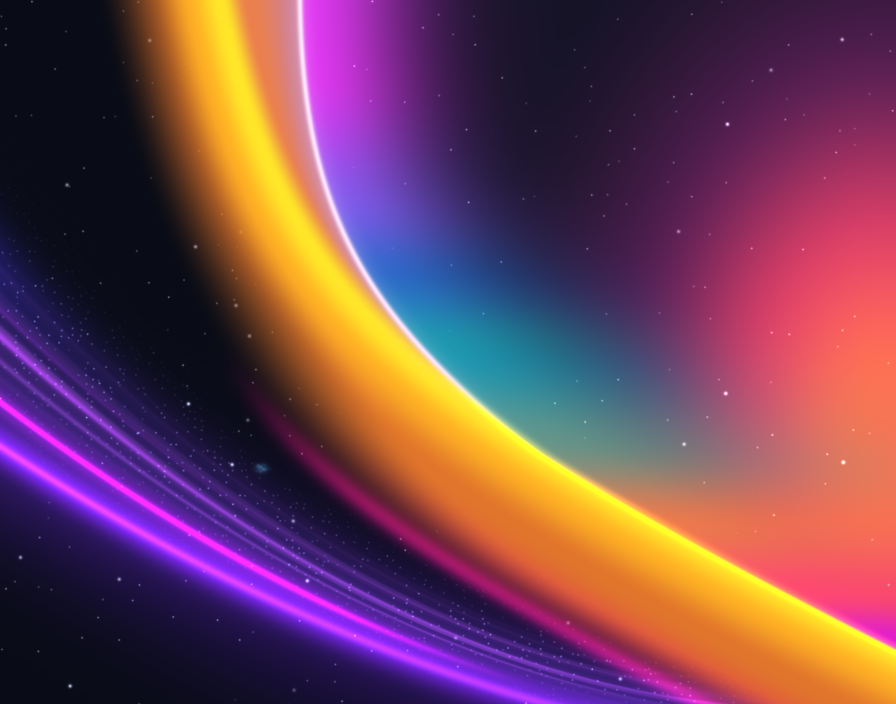
Give the GLSL for this background, as a WebGL 1 fragment shader.

```glsl
precision highp float;
uniform vec2 u_resolution;

float hash(vec2 p) {
  p = fract(p * vec2(0.1031, 0.1137));
  p += dot(p, p.yx + 33.33);
  return fract((p.x + p.y) * p.x * 57.3);
}

float noise(vec2 p) {
  vec2 i = floor(p), f = fract(p);
  f = f * f * (3.0 - 2.0 * f);
  return mix(mix(hash(i), hash(i + vec2(1, 0)), f.x),
             mix(hash(i + vec2(0, 1)), hash(i + vec2(1, 1)), f.x), f.y);
}

float gauss(float x, float width) {
  return exp(-x * x / (width * width));
}

// One randomly placed round star in some of the grid cells
float stars(vec2 p, float cells, float density, float radius) {
  vec2 g = p * cells, id = floor(g);
  vec2 center = 0.2 + 0.6 * vec2(hash(id + 7.0), hash(id + 41.0));
  float lit = step(1.0 - density, hash(id + 113.0));
  return lit * gauss(length(fract(g) - center) / cells, radius) * (0.3 + 0.7 * hash(id + 71.0));
}

// Colour along the inner rim, from the top (0) to the bottom (1)
vec3 rimColor(float t) {
  vec3 c = mix(vec3(0.88, 0.22, 0.95), vec3(0.50, 0.36, 0.93), smoothstep(0.10, 0.31, t));
  c = mix(c, vec3(0.18, 0.42, 0.80), smoothstep(0.28, 0.40, t));
  c = mix(c, vec3(0.12, 0.60, 0.70), smoothstep(0.38, 0.49, t));
  c = mix(c, vec3(0.40, 0.59, 0.54), smoothstep(0.50, 0.64, t));
  c = mix(c, vec3(0.93, 0.48, 0.30), smoothstep(0.62, 0.75, t));
  c = mix(c, vec3(1.00, 0.28, 0.45), smoothstep(0.74, 0.85, t));
  return mix(c, vec3(0.88, 0.12, 0.80), smoothstep(0.84, 0.91, t));
}

// Dark space with curved light trails
vec3 outerSpace(vec2 p, float down) {
  vec3 c = vec3(0.035, 0.045, 0.085);
  float spread = 0.2285 - 0.36 * p.x + 0.211 * p.x * p.x;
  float s = (0.634 + 0.66 * p.x - 0.242 * p.x * p.x - down) / spread;
  float dist = s * spread * 0.84;

  // Mist, streaks and dust
  float mist = gauss(s - 0.45, 0.65);
  c += vec3(0.13, 0.07, 0.24) * mist;
  c += vec3(0.09, 0.02, 0.20) * gauss(dist, 0.12);
  c += vec3(0.03, 0.03, 0.18) * gauss(s - 1.1, 0.3) * exp(-p.x * 7.0);
  float streak = pow(noise(vec2(s * 19.0, p.x * 1.5)), 3.0);
  c += vec3(0.30, 0.13, 0.34) * streak * gauss(s - 0.65, 0.35);
  float lines = gauss(s - 0.68, 0.035) + 0.6 * gauss(s - 0.85, 0.025);
  c += vec3(0.28, 0.06, 0.32) * lines * exp(-p.x * 2.5);
  c += vec3(0.30, 0.30, 0.45) * stars(p, 110.0, 0.35, 0.0014) * gauss(s - 0.9, 0.55);

  // Broad violet trail and thin magenta trail
  float fade = 1.0 - 0.3 * smoothstep(0.0, 0.8, p.x);
  c += vec3(0.34, 0.05, 0.62) * gauss(dist, 0.022) * fade;
  c += vec3(0.42, 0.12, 0.36) * gauss(dist, 0.006) * fade;
  float thin = (s - 0.275) * spread * 0.84;
  fade = 1.0 - smoothstep(0.3, 0.8, p.x);
  c += (vec3(0.85, 0.05, 0.65) * gauss(thin, 0.0042) + vec3(0.22, 0.0, 0.25) * gauss(thin, 0.016)) * fade;

  // Small blue cloud
  vec2 q = p - vec2(0.371, 0.335);
  c += vec3(0.15, 0.32, 0.40) * gauss(length(q * vec2(1.0, 1.4)), 0.008) * (0.5 + noise(p * 300.0));
  return c;
}

// Dark top, warm glow at the right and a coloured rim
vec3 innerSpace(vec2 p, float down, float e) {
  float r = length((p - vec2(1.26, 0.387)) * vec2(1.2, 0.85));
  vec3 warm = mix(vec3(1.0, 0.45, 0.32), vec3(0.97, 0.27, 0.44), smoothstep(0.04, 0.28, r));
  warm = mix(warm, vec3(0.62, 0.17, 0.52), smoothstep(0.22, 0.50, r));
  vec3 c = mix(vec3(0.085, 0.075, 0.15), warm, 1.0 - smoothstep(0.10, 0.75, r));
  float width = mix(0.155, 0.19, smoothstep(0.2, 0.5, down));
  width = mix(width, 0.09, smoothstep(0.65, 0.9, down));
  return mix(c, rimColor(down), gauss(max(e, 0.0), width));
}

void main() {
  vec2 p = gl_FragCoord.xy / u_resolution.y;
  p.x *= 1.2715 * u_resolution.y / u_resolution.x;
  float down = 1.0 - p.y, px = 1.0 / u_resolution.y;

  // Signed distance to the bright ridge, a tilted hyperbola
  float t = down - 0.505, root = sqrt(t * t + 0.1042);
  float slope = 1.12 + 1.08 * t / root;
  float d = (p.x + 0.333 - 1.12 * down - 1.08 * root) / sqrt(1.0 + slope * slope);
  float gap = 0.109 * pow(max(1.0 - down / 0.646, 0.0), 1.2);
  float e = d - gap;

  // Golden band: soft at the top, firmer with a pink rim below
  float low = smoothstep(0.40, 0.85, down);
  vec3 gold = mix(vec3(0.88, 0.46, 0.17), vec3(1.0, 0.70, 0.14), smoothstep(-0.10, -0.035, d));
  gold = mix(gold, vec3(1.0, 0.90, 0.16), smoothstep(-0.045, -0.004, d));
  gold = mix(gold, vec3(0.88, 0.24, 0.32), low * smoothstep(-0.10, -0.19, d));
  float cover = smoothstep(mix(-0.175, -0.205, low), mix(-0.045, -0.135, low), d);
  vec3 color = mix(outerSpace(p, down), gold, cover);
  float pink = gauss(d + 0.168 + 0.022 * low, 0.013) * smoothstep(0.48, 0.75, down);
  color += vec3(0.48, 0.02, 0.24) * pink;

  // Peach veil between the ridge and the white arc
  vec3 veil = mix(vec3(0.92, 0.50, 0.30), vec3(0.80, 0.50, 0.62), smoothstep(0.35, 1.0, d / (gap + 0.001)));
  color = mix(color, veil, smoothstep(0.0, 0.035, d));

  color = mix(color, innerSpace(p, down, e), smoothstep(-0.002 - px, 0.002 + px, e));
  float arc = 1.0 - smoothstep(0.50, 0.64, down);
  color = mix(color, vec3(1.0, 0.90, 1.0), arc * (0.85 * gauss(e, 0.0042) + 0.15 * gauss(e, 0.016)));
  color += vec3(0.35, 0.25, 0.0) * gauss(e, 0.007) * (1.0 - arc);

  // Scattered stars, hidden by the bright band
  float open = 1.0 - cover * (1.0 - smoothstep(0.03, 0.08, e));
  float light = stars(p, 13.0, 0.16, 0.0024) + 0.45 * stars(p + 3.7, 42.0, 0.14, 0.0014);
  color += vec3(0.85, 0.88, 0.95) * light * open;
  gl_FragColor = vec4(clamp(color, 0.0, 1.0), 1.0);
}
```
